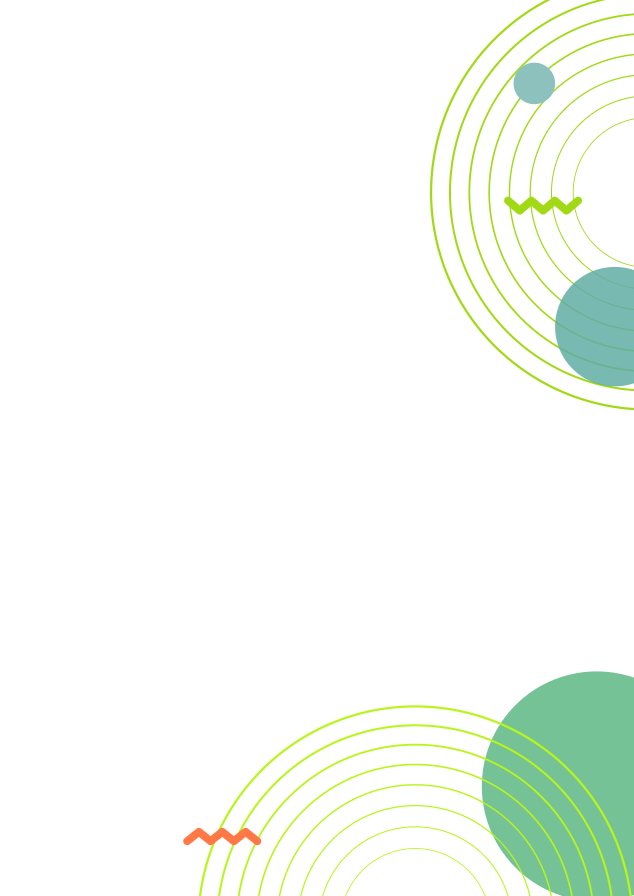
Give the GLSL for this background, as a Shadertoy shader.

```glsl
// White page with concentric rings, flat discs and zigzag strokes along its right side.

#define UNITS 768.0          // canvas height in layout units
#define RING_COUNT 8
#define RING_RADIUS 186.0    // outermost ring
#define RING_WIDTH 1.9       // stroke of the outermost ring
#define RING_THINNING 0.17   // stroke lost with each inner ring
#define ZIG_STEP 10.0        // half a zigzag period
#define ZIG_LENGTH 60.0
#define ZIG_HALF_WIDTH 3.4
#define TEAL_ALPHA 0.85

const vec3 LEAF   = vec3(0.63, 0.85, 0.08);
const vec3 LIME   = vec3(0.72, 0.96, 0.10);
const vec3 GREEN  = vec3(0.46, 0.76, 0.59);
const vec3 TEAL   = vec3(0.375, 0.68, 0.647);
const vec3 MIST   = vec3(0.55, 0.755, 0.745);
const vec3 ORANGE = vec3(1.00, 0.47, 0.27);

// Pixel coverage of a shape from its signed distance
float fill(float dist, float pixel) {
    return clamp(0.5 - dist / pixel, 0.0, 1.0);
}

float disc(vec2 p, vec2 center, float radius, float pixel) {
    return fill(length(p - center) - radius, pixel);
}

// Concentric strokes, thinner and further apart toward the center
float rings(vec2 p, vec2 center, float pixel) {
    float r = length(p - center);
    float cover = 0.0;
    for (int i = 0; i < RING_COUNT; i++) {
        float n = float(i);
        float d = r - (RING_RADIUS - 16.0 * n - 0.2 * n * n);
        float halfWidth = 0.5 * (RING_WIDTH - RING_THINNING * n);
        cover = max(cover, fill(d - halfWidth, pixel) - fill(d + halfWidth, pixel));
    }
    return cover;
}

// Round-capped zigzag: fold x into one half period, then measure one segment
float zigzag(vec2 p, vec2 start, float rise, float pixel) {
    vec2 q = p - start;
    float inside = clamp(q.x, 0.0, ZIG_LENGTH);
    float folded = ZIG_STEP - abs(mod(inside, 2.0 * ZIG_STEP) - ZIG_STEP);
    q.x = folded - abs(q.x - inside);
    vec2 segment = vec2(ZIG_STEP, rise);
    float t = clamp(dot(q, segment) / dot(segment, segment), 0.0, 1.0);
    return fill(length(q - t * segment) - ZIG_HALF_WIDTH, pixel);
}

void mainImage(out vec4 fragColor, in vec2 fragCoord) {
    float pixel = UNITS / iResolution.y;
    vec2 p = fragCoord * pixel;
    vec3 color = vec3(1.0);

    // Upper group: rings under translucent and solid discs
    color = mix(color, LEAF, rings(p, vec2(555.5, 603.0), pixel));
    color = mix(color, TEAL, TEAL_ALPHA * disc(p, vec2(527.0, 488.0), 51.2, pixel));
    color = mix(color, MIST, disc(p, vec2(458.0, 696.5), 17.8, pixel));
    color = mix(color, LEAF, zigzag(p, vec2(435.5, 596.0), -8.5, pixel));

    // Lower group: rings over the large disc
    color = mix(color, GREEN, disc(p, vec2(511.5, 94.0), 98.5, pixel));
    color = mix(color, LIME, rings(p, vec2(356.0, -23.5), pixel));
    color = mix(color, ORANGE, zigzag(p, vec2(160.5, 47.0), 8.0, pixel));

    fragColor = vec4(color, 1.0);
}
```
